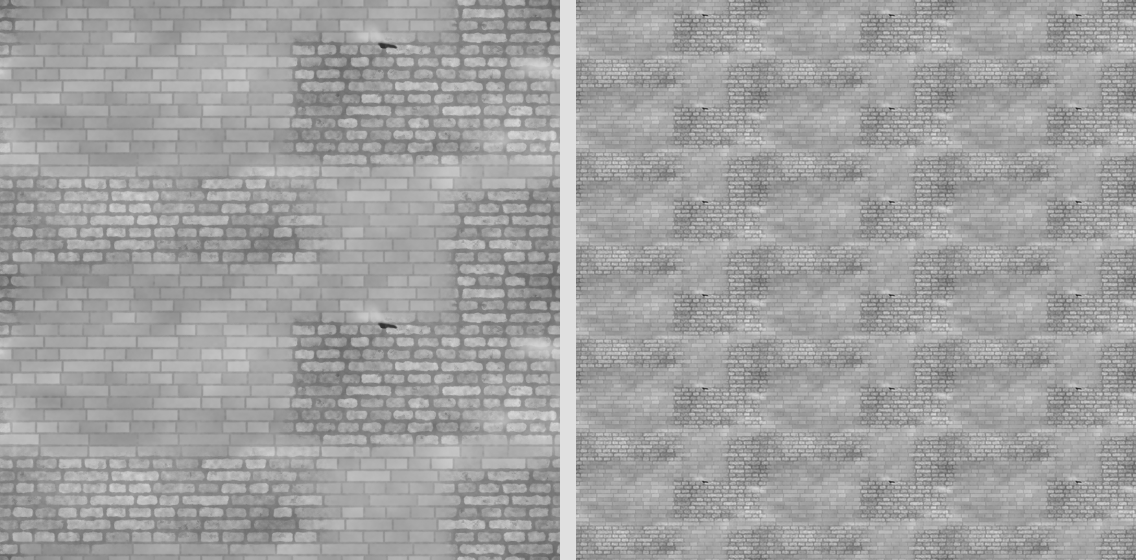
Left: one tile. Right: repeated 3 by 3.
Give the GLSL for this texture, as a Shadertoy shader.

```glsl
#define ROWS 23
#define COURSE_BREAK 14
#define HALVES 24.0
#define JOINT_CLEAN 0.0038
#define JOINT_WORN 0.0062
#define CORNER_WORN 0.0055
#define BRICK_TONE 0.672
#define MORTAR_CLEAN 0.595
#define MORTAR_WORN 0.515
#define BRICK_VARIATION 0.085
#define CLOUD_VARIATION 0.24

float hash(vec2 p) {
    return fract(sin(dot(p, vec2(12.9898, 78.233))) * 43758.5453);
}

// Value noise with a whole number of cells n across the tile
float noise(vec2 t, vec2 n) {
    vec2 p = t * n, i = floor(p), f = fract(p);
    f = f * f * (3.0 - 2.0 * f);
    vec2 a = mod(i, n), b = mod(i + 1.0, n);
    return mix(mix(hash(a), hash(vec2(b.x, a.y)), f.x),
               mix(hash(vec2(a.x, b.y)), hash(b), f.x), f.y);
}

float fbm(vec2 t, vec2 n) {
    float sum = 0.0, amp = 0.533;
    for (int i = 0; i < 4; i++) {
        sum += amp * noise(t, n);
        n *= 2.0;
        amp *= 0.5;
    }
    return sum;
}

// Soft rectangle that wraps around the tile
float patchMask(vec2 t, vec2 center, vec2 halfSize, float soft) {
    vec2 d = abs(fract(t - center + 0.5) - 0.5) - halfSize;
    return 1.0 - smoothstep(-soft, soft, max(d.x, d.y));
}

// Soft elliptical stain that wraps around the tile
float stain(vec2 t, vec2 center, vec2 radius) {
    vec2 d = (fract(t - center + 0.5) - 0.5) / radius;
    return exp(-dot(d, d));
}

float rightWear(vec2 t) {
    return patchMask(t, vec2(0.755, 0.36), vec2(0.25, 0.21), 0.025);
}

float wear(vec2 t) {
    t += 0.09 * (vec2(fbm(t, vec2(12, 6)), fbm(t + 0.37, vec2(12, 6))) - 0.5);
    float leftWear = patchMask(t, vec2(0.27, 0.78), vec2(0.29, 0.16), 0.04);
    float cornerWear = patchMask(t, vec2(0.91, 0.93), vec2(0.10, 0.26), 0.03);
    return max(rightWear(t), max(0.85 * leftWear, cornerWear));
}

float jointShift(float pair, float row) {
    return 0.25 * hash(vec2(mod(pair, HALVES * 0.5), row + 31.0));
}

void mainImage(out vec4 fragColor, in vec2 fragCoord) {
    vec2 p = fragCoord / iResolution.xy;
    vec2 t = vec2(p.x, fract(2.0 - 2.0 * p.y));
    float worn = wear(t);

    // Courses alternate between stretchers and headers
    vec2 g = vec2(t.x * HALVES, t.y * float(ROWS) + 0.4);
    int course = int(floor(g.y)) % ROWS;
    float row = float(course);
    bool stretcher = course % 2 == (course < COURSE_BREAK ? 1 : 0);
    float phase = stretcher ? 0.65 + step(0.5, hash(vec2(row, 5.0))) : 0.4;

    // Find the brick: a pair of halves, joined or split
    float x = g.x - phase;
    float pair = floor(x * 0.5);
    if (x < 2.0 * pair + jointShift(pair, row)) pair -= 1.0;
    float left = 2.0 * pair + jointShift(pair, row);
    float right = 2.0 * pair + 2.0 + jointShift(pair + 1.0, row);
    vec2 id = vec2(mod(pair, HALVES * 0.5) * 2.0, row);
    float middle = 0.5 * (left + right) + 0.2 * (hash(id + 7.3) - 0.5);
    vec2 pairCenter = vec2((middle + phase) / HALVES, (row + 0.1) / float(ROWS));
    float splitChance = stretcher ? 0.08 + 0.45 * rightWear(pairCenter) : 0.92;
    if (hash(id + 3.7) < splitChance) {
        if (x < middle) right = middle;
        else { left = middle; id.x += 1.0; }
    }

    // Rounded brick, ragged where worn
    vec2 cell = 0.5 * vec2((right - left) / HALVES, 0.5 / float(ROWS));
    vec2 local = vec2((x - 0.5 * (left + right)) / HALVES,
                      (fract(g.y) - 0.5) * 0.5 / float(ROWS));
    float corner = mix(0.0008, CORNER_WORN, worn);
    vec2 q = abs(local) - cell + 0.5 * mix(JOINT_CLEAN, JOINT_WORN, worn) + corner;
    float dist = length(max(q, 0.0)) + min(max(q.x, q.y), 0.0) - corner;
    dist += (0.001 + 0.005 * worn) * (fbm(t, vec2(96, 48)) - 0.5);
    float edge = max(1.0 / iResolution.y, 0.0013);
    float brick = 1.0 - smoothstep(-edge, edge, dist);

    // Tones: brick, shading, grain and pits
    float cloud = fbm(t, vec2(5, 4)) - 0.5;
    float grain = fbm(t + 0.13, vec2(128, 64)) - 0.5;
    float brickTone = BRICK_TONE + BRICK_VARIATION * (hash(id + 11.1) - 0.5) * (1.0 + 0.5 * worn);
    brickTone += 0.06 * (hash(id + 19.7) - 0.5) * local.x / cell.x;
    brickTone += grain * mix(0.03, 0.22, worn);
    brickTone -= 0.10 * worn * smoothstep(0.66, 0.80, fbm(t + 0.71, vec2(80, 40)));
    float mortarTone = mix(MORTAR_CLEAN, MORTAR_WORN, worn) + 0.10 * grain;
    float tone = mix(mortarTone, brickTone, brick) + CLOUD_VARIATION * cloud;

    // Whitewash, soot and one broken hole
    vec2 s = t + 0.05 * (vec2(fbm(t, vec2(24, 12)), fbm(t + 0.5, vec2(24, 12))) - 0.5);
    float white = stain(s, vec2(0.96, 0.24), vec2(0.035, 0.04))
                + 0.6 * stain(s, vec2(0.90, 0.50), vec2(0.05, 0.03))
                + 0.7 * stain(s, vec2(0.66, 0.13), vec2(0.03, 0.025))
                + 0.4 * stain(s, vec2(0.49, 0.62), vec2(0.06, 0.03));
    float soot = stain(s, vec2(0.09, 0.43), vec2(0.06, 0.04))
               + stain(s, vec2(0.77, 0.52), vec2(0.06, 0.025))
               + 0.6 * stain(s, vec2(0.42, 0.86), vec2(0.16, 0.07));
    tone = mix(tone, 0.87, 0.8 * min(white, 1.0)) - 0.09 * soot;
    tone = mix(tone, 0.15, 0.9 * smoothstep(0.3, 0.8, stain(s, vec2(0.683, 0.157), vec2(0.010, 0.010))));

    fragColor = vec4(vec3(clamp(tone, 0.0, 1.0)), 1.0);
}
```
